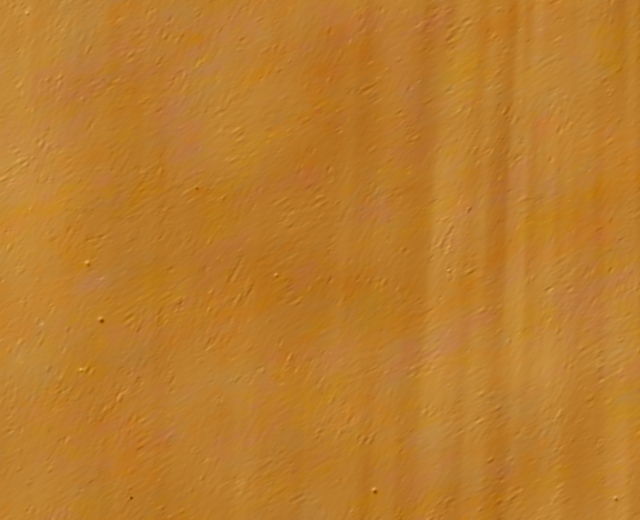
Reproduce this texture procedurally as a Shadertoy shader.

```glsl
// Warm amber wood under varnish: soft tonal mottling, upright grain bands
// that gather on the right, faint slanted colour stains, and a fine
// embossed relief of short slanted strokes with a few tiny pits.

#define DARK_WOOD vec3(0.690, 0.432, 0.120)
#define LIGHT_WOOD vec3(0.770, 0.552, 0.240)
#define MOTTLE 0.85
#define GRAIN 0.85
#define STAIN 0.70
#define RELIEF 0.095
#define STROKE_ANGLE 0.55
#define STEEP_ANGLE 1.05
#define STAIN_ANGLE 0.45
#define PIT_CELLS 9.0
#define PIT_CHANCE 0.15

float hash(vec2 p) {
    return fract(sin(dot(p, vec2(127.1, 311.7))) * 43758.5453);
}

float noise(vec2 p) {
    vec2 i = floor(p), f = fract(p);
    f = f * f * f * (f * (f * 6.0 - 15.0) + 10.0);
    float low = mix(hash(i), hash(i + vec2(1, 0)), f.x);
    float high = mix(hash(i + vec2(0, 1)), hash(i + vec2(1, 1)), f.x);
    return mix(low, high, f.y);
}

vec2 turn(vec2 p, float angle) {
    float c = cos(angle), s = sin(angle);
    return vec2(c * p.x + s * p.y, c * p.y - s * p.x);
}

// Layered noise centred on zero.
float fbm(vec2 p) {
    float sum = 0.0, weight = 0.5;
    for (int i = 0; i < 5; i++) {
        sum += weight * (noise(p) - 0.5);
        p = turn(p, 0.6) * 2.05 + 7.3;
        weight *= 0.5;
    }
    return sum;
}

// Upright bands, gently bent, stronger towards the right.
float grain(vec2 p) {
    float x = p.x - 0.07 * p.y * smoothstep(0.4, 0.8, p.x) * smoothstep(1.2, 0.9, p.x);
    x += 0.014 * (noise(p * vec2(2.0, 3.0)) - 0.5);
    float wide = noise(vec2(x * 17.0, p.y * 0.9 + 3.0)) - 0.5;
    float fine = noise(vec2(x * 46.0, p.y * 1.8 + 9.0)) - 0.5;
    float strength = mix(0.35, 1.0, smoothstep(0.6, 0.85, p.x));
    return strength * (0.55 * wide + 0.6 * fine);
}

// Coverage of one sparse stain layer, drawn out along a slant.
float stain(vec2 p, float seed) {
    vec2 q = turn(p, STAIN_ANGLE) * vec2(11.0, 18.0) + seed;
    float field = noise(q) + 1.1 * fbm(q * 2.6 + seed);
    return STAIN * smoothstep(0.5, 1.2, field);
}

// Height of the short strokes, mixed from a flat and a steep slant.
float strokes(vec2 p) {
    vec2 flatter = turn(p, STROKE_ANGLE), steep = turn(p, STEEP_ANGLE);
    float blend = smoothstep(0.35, 0.65, noise(p * 13.0 + 31.0));
    float coarse = mix(noise(flatter * vec2(60.0, 155.0)),
                       noise(steep * vec2(60.0, 155.0) + 17.0), blend);
    return coarse + 0.45 * noise(flatter * vec2(110.0, 230.0) + 5.0);
}

// Light from the upper left picks out the strokes in scattered clusters.
float relief(vec2 p) {
    vec2 offset = vec2(-0.0013, 0.0012);
    float slope = strokes(p - offset) - strokes(p + offset);
    float cluster = smoothstep(0.5, 0.9, noise(p * 17.0 + 11.0));
    float bite = smoothstep(0.62, 0.92, noise(p * 52.0 + 23.0));
    return slope * (0.30 + 0.3 * cluster + 0.9 * bite);
}

// Tiny pits: a dark dot with a pale rim beside it.
float pits(vec2 p) {
    vec2 cell = floor(p * PIT_CELLS);
    vec2 jitter = 0.2 + 0.6 * vec2(hash(cell + 3.1), hash(cell + 8.7));
    vec2 d = turn((p * PIT_CELLS - cell - jitter) / PIT_CELLS, STROKE_ANGLE);
    float size = mix(0.0024, 0.0045, hash(cell + 5.5));
    float dark = exp(-dot(d, d) / (size * size));
    vec2 r = (d - vec2(0.0, 1.6 * size)) * vec2(0.8, 1.2);
    float pale = exp(-dot(r, r) / (size * size));
    float present = step(hash(cell + 1.9), PIT_CHANCE);
    return present * (pale * hash(cell + 6.2) - dark * hash(cell + 4.4));
}

void mainImage(out vec4 fragColor, in vec2 fragCoord) {
    vec2 p = fragCoord / iResolution.y;

    // Broad light: pale left edge, deeper middle and foot.
    float tone = 0.53 + 0.40 * exp(-p.x * 6.0) * smoothstep(-0.2, 0.7, p.y);
    vec2 middle = (p - vec2(0.54, 0.55)) * vec2(3.2, 1.3);
    tone -= 0.18 * exp(-dot(middle, middle));
    tone -= 0.10 * (1.0 - smoothstep(0.0, 0.35, p.y));
    tone += MOTTLE * fbm(turn(p, STAIN_ANGLE) * vec2(4.0, 6.0) + 2.0);
    tone += GRAIN * grain(p);
    vec3 color = mix(DARK_WOOD, LIGHT_WOOD, tone);

    // Stains: yellow, orange, pink and olive grey.
    color += vec3(0.010, 0.012, -0.085) * stain(p, 13.0);
    color += vec3(0.030, -0.022, -0.060) * stain(p, 37.0);
    color += vec3(0.010, -0.020, 0.075) * stain(p, 61.0);
    color += vec3(-0.025, 0.010, 0.055) * stain(p, 89.0);

    // Surface detail.
    color += RELIEF * relief(p) * vec3(1.0, 0.95, 0.8);
    color += 0.28 * pits(p) * vec3(0.9, 1.0, 1.1);
    fragColor = vec4(clamp(color, 0.0, 1.0), 1.0);
}
```
